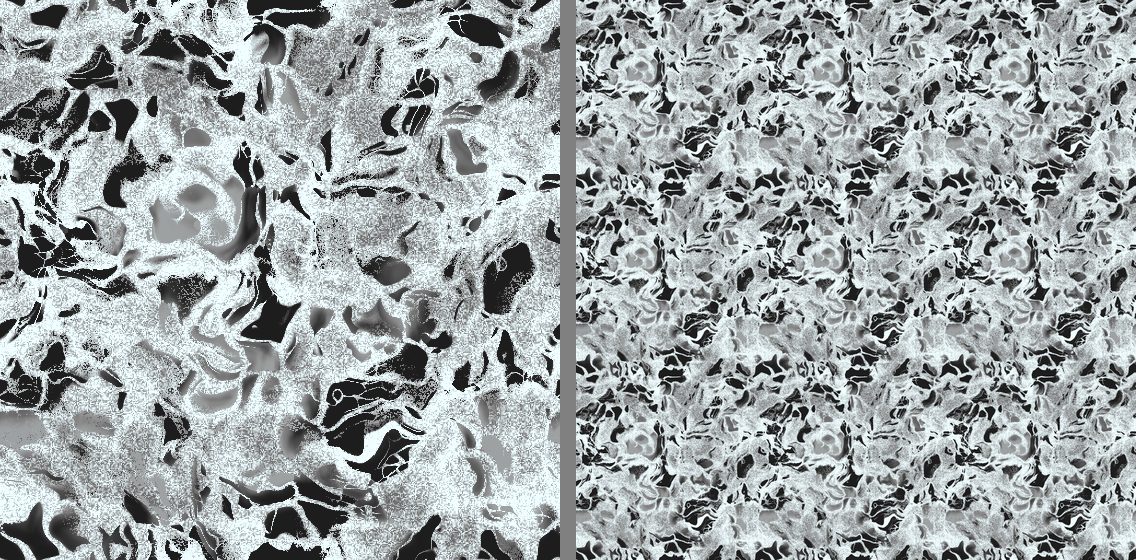
Left: one tile. Right: repeated 3 by 3.
Write a Shadertoy shader that draws this texture.

```glsl
// Frosted web: pale stippled ice sheets and strands over dark and smoky holes.

#define WARP 0.20        // broad bending of the web, in canvas units
#define CURL 0.045       // small curls of the web, in canvas units
#define CELLS 14.0       // large holes per side
#define FINE_CELLS 26.0  // small holes and filament cells per side
#define GRAIN 512.0      // speckles per side
#define SPECKLE 0.42     // contrast of the speckles
#define COVER -0.02      // bias towards ice
#define ICE_TONE 0.755   // mean tone of thin ice
#define ICE_HIGH 0.945   // tone of solid frost
#define HOLE_DARK 0.115  // deepest tone
#define HOLE_GREY 0.62   // smoky hole tone

vec2 hash2(vec2 p) {
    vec3 q = fract(p.xyx * vec3(0.1031, 0.1030, 0.0973));
    q += dot(q, q.yzx + 33.33);
    return fract((q.xx + q.yz) * q.zy);
}

// Value noise that wraps after a whole number of repeats.
float noise(vec2 uv, vec2 repeats, float seed) {
    vec2 p = uv * repeats;
    vec2 i = floor(p), f = p - i;
    f = f * f * (3.0 - 2.0 * f);
    float a = hash2(mod(i, repeats) + seed).x;
    float b = hash2(mod(i + vec2(1, 0), repeats) + seed).x;
    float c = hash2(mod(i + vec2(0, 1), repeats) + seed).x;
    float d = hash2(mod(i + vec2(1, 1), repeats) + seed).x;
    return mix(mix(a, b, f.x), mix(c, d, f.x), f.y);
}

float fbm(vec2 uv, vec2 repeats, float seed) {
    float sum = 0.0, weight = 0.5333;
    for (int k = 0; k < 4; k++) {
        sum += weight * noise(uv, repeats, seed + 17.0 * float(k));
        repeats *= 2.0;
        weight *= 0.5;
    }
    return sum;
}

// Wrapping cells: x = distance to the wall, yz = random pair of the cell.
vec3 cells(vec2 uv, float repeats, float seed) {
    vec2 p = uv * repeats, home = floor(p), id = vec2(0);
    float nearest = 9.0, second = 9.0;
    for (int y = -1; y <= 1; y++)
    for (int x = -1; x <= 1; x++) {
        vec2 cell = home + vec2(x, y);
        vec2 key = mod(cell, repeats) + seed;
        float d = length(cell + hash2(key) - p);
        if (d < nearest) {
            second = nearest;
            nearest = d;
            id = hash2(key + 91.0);
        } else {
            second = min(second, d);
        }
    }
    return vec3(second - nearest, id);
}

// Thin line along the middle level of a noise field.
float strand(vec2 uv, vec2 repeats, float seed) {
    return 1.0 - smoothstep(0.01, 0.045, abs(noise(uv, repeats, seed) - 0.5));
}

void mainImage(out vec4 fragColor, in vec2 fragCoord) {
    vec2 uv = fragCoord / iResolution.xy;
    vec2 bend = vec2(fbm(uv, vec2(5), 11.0), fbm(uv, vec2(5), 147.0)) - 0.5;
    vec2 curl = vec2(noise(uv, vec2(17), 23.0), noise(uv, vec2(17), 131.0)) - 0.5;
    vec2 q = uv + WARP * bend + CURL * curl;

    vec3 web = cells(q, CELLS, 5.0);
    vec3 fine = cells(q + 0.25 * bend, FINE_CELLS, 71.0);
    float rim = 1.0 - smoothstep(0.0, 0.34, web.x);

    // Holes, from black to smoky grey, darker towards their middle
    float smoke = 0.5 + 2.8 * (fbm(q, vec2(6), 63.0) - 0.5) + 0.7 * (web.z - 0.5);
    smoke += 0.9 * (fbm(q, vec2(20, 13), 208.0) - 0.5) - 0.4 * (web.x - 0.4);
    float hole = mix(HOLE_DARK, HOLE_GREY, smoothstep(0.27, 1.2, smoke));

    // Ice thickness: sheets pierced by large and small holes
    float thickness = COVER + 2.2 * (fbm(q, vec2(8), 31.0) - 0.5) + 0.95 * rim;
    thickness += 1.1 * (web.y - 0.5) * smoothstep(0.0, 0.25, web.x);
    thickness -= 0.8 * smoothstep(0.7, 0.8, fine.y) * smoothstep(0.08, 0.3, fine.x);

    // Filaments and long strands
    float broken = smoothstep(0.45, 0.62, noise(uv, vec2(9), 119.0));
    float threads = broken * (1.0 - smoothstep(0.03, 0.15, fine.x));
    threads = max(threads, strand(q, vec2(3, 9), 83.0));
    threads = max(threads, strand(q, vec2(7, 2), 99.0));
    thickness += 0.65 * threads;

    // Speckle, frayed at some hole edges and crisp at others
    float grain = 1.4 * (noise(uv, vec2(GRAIN), 3.0) - 0.5);
    float fray = mix(0.05, 0.75, smoothstep(0.35, 0.75, noise(uv, vec2(13), 57.0)));
    float cover = smoothstep(-0.08, 0.14, thickness - fray * grain);

    // Frost tone, whiter and smoother along rims, threads and thick patches
    float frost = 0.5 * rim + 0.35 * threads - 0.17;
    frost += 2.2 * (fbm(q, vec2(10), 171.0) - 0.5);
    float ice = ICE_TONE + 0.3 * frost + SPECKLE * grain;
    ice = clamp(ice, 0.42, ICE_HIGH);

    float tone = mix(hole, ice, cover);
    vec3 tint = mix(vec3(1), vec3(1.0, 1.055, 1.07), smoothstep(0.52, 0.76, tone));
    fragColor = vec4(clamp(tone * tint, 0.0, 1.0), 1.0);
}
```
